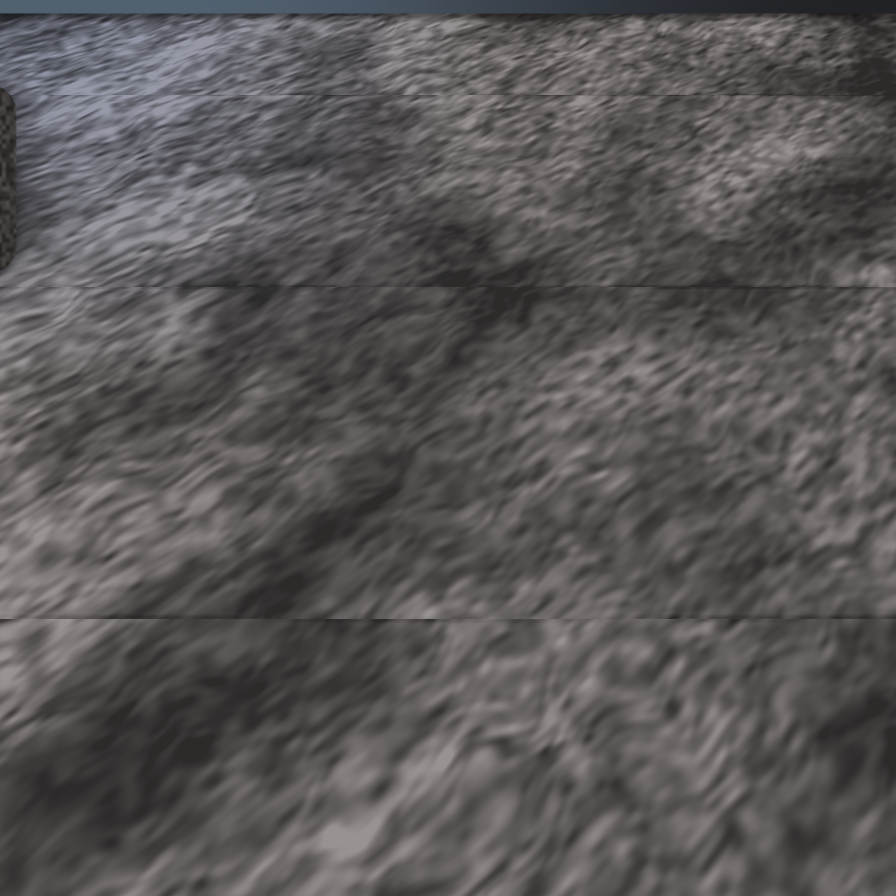
Reproduce this texture procedurally as a WebGL 1 fragment shader.

```glsl
precision highp float;

uniform vec2 u_resolution;

#define HORIZON 1.7
#define DEPTH_SCALE 1.2
#define STREAK_DIR vec2(0.842, 0.539)
#define PATCH_FREQ vec2(4.2, 7.5)
#define GRAIN_FREQ vec2(48.0, 145.0)
#define PATCH_CONTRAST 0.62
#define GRAIN_CONTRAST 0.36
#define BASE_TONE 0.342
#define ROW_SIZE 0.313
#define ROW_START 0.863
#define WALL_EDGE 0.985

float hash(vec2 p) {
  vec3 q = fract(p.xyx * 0.1031);
  q += dot(q, q.yzx + 33.33);
  return fract((q.x + q.y) * q.z);
}

float noise(vec2 p) {
  vec2 cell = floor(p);
  vec2 f = fract(p);
  f = f * f * (3.0 - 2.0 * f);
  float low = mix(hash(cell), hash(cell + vec2(1.0, 0.0)), f.x);
  float high = mix(hash(cell + vec2(0.0, 1.0)), hash(cell + 1.0), f.x);
  return mix(low, high, f.y);
}

float fbm(vec2 p) {
  float sum = 0.0;
  float weight = 1.0;
  float total = 0.0;
  for (int i = 0; i < 5; i++) {
    sum += weight * noise(p);
    total += weight;
    weight *= 0.6;
    p = p * 2.03 + vec2(17.3, 9.1);
  }
  return sum / total;
}

// Woven pile: short fibres stretched along the streak direction
float pileGrain(vec2 p) {
  vec2 bend = 0.012 * vec2(noise(p * 23.0), noise(p * 23.0 + 40.0));
  vec2 q = (p + bend) * GRAIN_FREQ;
  return 0.6 * noise(q) + 0.4 * noise(q * vec2(1.7, 1.45) + 71.0) - 0.5;
}

float roundedBox(vec2 p, vec2 halfSize, float radius) {
  vec2 d = abs(p) - halfSize + radius;
  return length(max(d, 0.0)) + min(max(d.x, d.y), 0.0) - radius;
}

vec3 carpet(vec2 uv) {
  // Project the canvas onto the floor, then turn along the streaks
  float distance = 1.0 / (HORIZON - uv.y);
  vec2 ground = vec2(uv.x - 0.5, DEPTH_SCALE) * distance;
  float rowPos = (ground.y - ROW_START) / ROW_SIZE;
  float row = floor(rowPos);
  vec2 shifted = ground + vec2(3.0 + 0.05 * row, 2.0);
  vec2 along = STREAK_DIR;
  vec2 p = vec2(dot(shifted, along), dot(shifted, vec2(-along.y, along.x)) + 5.0);

  // Worn patches with pile that shows most where they are light
  float worn = fbm(p * PATCH_FREQ) - 0.5;
  float grain = pileGrain(p);
  float pileDepth = mix(0.6, 1.2, smoothstep(-0.15, 0.12, worn));
  float tone = BASE_TONE + PATCH_CONTRAST * worn + GRAIN_CONTRAST * pileDepth * grain;

  // Faint broken seams between rows
  float seamGap = abs(fract(rowPos + 0.5) - 0.5) * ROW_SIZE;
  float seam = 1.0 - smoothstep(0.001, 0.004, seamGap);
  tone -= 0.06 * seam * smoothstep(0.35, 0.6, noise(vec2(uv.x * 6.0, row + 20.0)));

  // Soft light near the middle, shade in the upper right corner
  tone += 0.04 * exp(-14.0 * dot(uv - vec2(0.58, 0.6), uv - vec2(0.58, 0.6)));
  tone -= 0.07 * smoothstep(0.8, 1.0, uv.y) * smoothstep(0.45, 1.0, uv.x);
  tone = clamp(tone, 0.17, 0.58);

  vec3 color = tone * vec3(1.025, 0.985, 0.975);
  float skyGlow = smoothstep(0.5, 1.0, uv.y) * (1.0 - smoothstep(0.05, 0.6, uv.x));
  return color * mix(vec3(1.0), vec3(0.99, 1.06, 1.2), skyGlow);
}

void main() {
  vec2 uv = gl_FragCoord.xy / u_resolution;
  float edge = 1.2 / u_resolution.y;
  vec3 color = carpet(uv);

  // Rounded upholstery at the left border and its shadow
  float seat = roundedBox(uv - vec2(-0.03, 0.8), vec2(0.048, 0.105), 0.03);
  color *= 1.0 - 0.3 * exp(-60.0 * max(seat, 0.0));
  float weave = noise(uv * vec2(230.0, 190.0));
  vec3 fabric = vec3(0.22, 0.21, 0.205) * (0.6 + 0.8 * weave);
  color = mix(fabric, color, smoothstep(-edge, edge, seat));

  // Wall strip with a dark contact line below
  color *= 1.0 - 0.45 * smoothstep(WALL_EDGE - 0.012, WALL_EDGE, uv.y);
  vec3 wall = mix(vec3(0.32, 0.38, 0.44), vec3(0.13, 0.135, 0.15), smoothstep(0.2, 0.95, uv.x));
  color = mix(color, wall, smoothstep(WALL_EDGE - edge, WALL_EDGE + edge, uv.y));

  gl_FragColor = vec4(color, 1.0);
}
```
